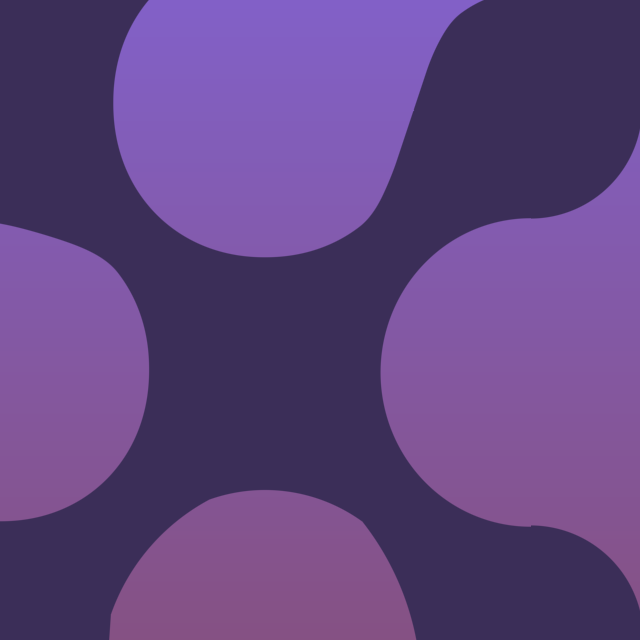
This background is drawn by a WebGL 2 fragment shader. Its source:

```glsl
#version 300 es
precision highp float;

uniform vec2 u_resolution;
out vec4 fragColor;

float disc(vec2 p, vec2 center, float radius) {
    return length(p - center) - radius;
}

// Approximate distance to a superellipse
float oval(vec2 p, vec2 center, vec2 radii, float power) {
    vec2 q = pow(abs(p - center) / radii + 1e-5, vec2(power));
    return (pow(q.x + q.y, 1.0 / power) - 1.0) * radii.x;
}

float smoothMax(float a, float b, float k) {
    k = max(k, 1e-4);
    float h = max(k - abs(a - b), 0.0) / k;
    return max(a, b) + 0.25 * h * h * k;
}

// Round drop whose right side sweeps up into an S curve
float topBlob(vec2 p) {
    float body = oval(p, vec2(0.414, 0.839), vec2(0.237, 0.241), 2.1);
    float slope = dot(p - vec2(0.646, 0.827), vec2(0.949, -0.316));
    float blend = 0.023 * smoothstep(0.0, 0.13, abs(p.y - 0.827));
    if (p.y < 0.827) return smoothMax(body, slope, blend);
    if (p.x < 0.414) return body;
    float hollow = disc(vec2(min(p.x, 0.829), p.y), vec2(0.829, 0.833), 0.1823);
    return -smoothMax(hollow, -slope, blend);
}

// Half oval that widens between two hollows
float rightBlob(vec2 p) {
    if (p.x < 0.829) return oval(p, vec2(0.829, 0.418), vec2(0.2344, 0.241), 2.0);
    vec2 q = vec2(p.x, clamp(p.y, 0.0026, 0.833));
    float upper = disc(q, vec2(0.829, 0.833), 0.1745);
    float lower = disc(q, vec2(0.829, 0.0026), 0.1764);
    return -min(upper, lower);
}

float leftBlob(vec2 p) {
    float body = oval(p, vec2(0.0, 0.4225), vec2(0.233, 0.237), 2.1);
    float slope = dot(p - vec2(0.0, 0.655), vec2(0.287, 0.958));
    return smoothMax(body, slope, 0.025);
}

// Overlap of three discs, leaving soft corners
float bottomBlob(vec2 p) {
    float cap = disc(p, vec2(0.414, -0.0247), 0.2591);
    float leftArc = disc(p, vec2(0.4805, -0.0677), 0.3255);
    float rightArc = disc(p, vec2(0.2285, -0.0807), 0.4297);
    float side = 0.1732 - p.x - (0.039 - p.y) / 15.0;
    return max(max(cap, side), max(leftArc, rightArc));
}

void main() {
    vec2 uv = gl_FragCoord.xy / u_resolution;
    float shape = min(min(topBlob(uv), rightBlob(uv)), min(leftBlob(uv), bottomBlob(uv)));

    // Vertical violet to plum gradient over a dark ground
    vec3 ground = vec3(0.231, 0.18, 0.345);
    vec3 fill = mix(vec3(0.522, 0.318, 0.515), vec3(0.508, 0.378, 0.782), uv.y);
    float edge = 0.8 / min(u_resolution.x, u_resolution.y);
    float coverage = 1.0 - smoothstep(-edge, edge, shape);
    fragColor = vec4(mix(ground, fill, coverage), 1.0);
}
```
